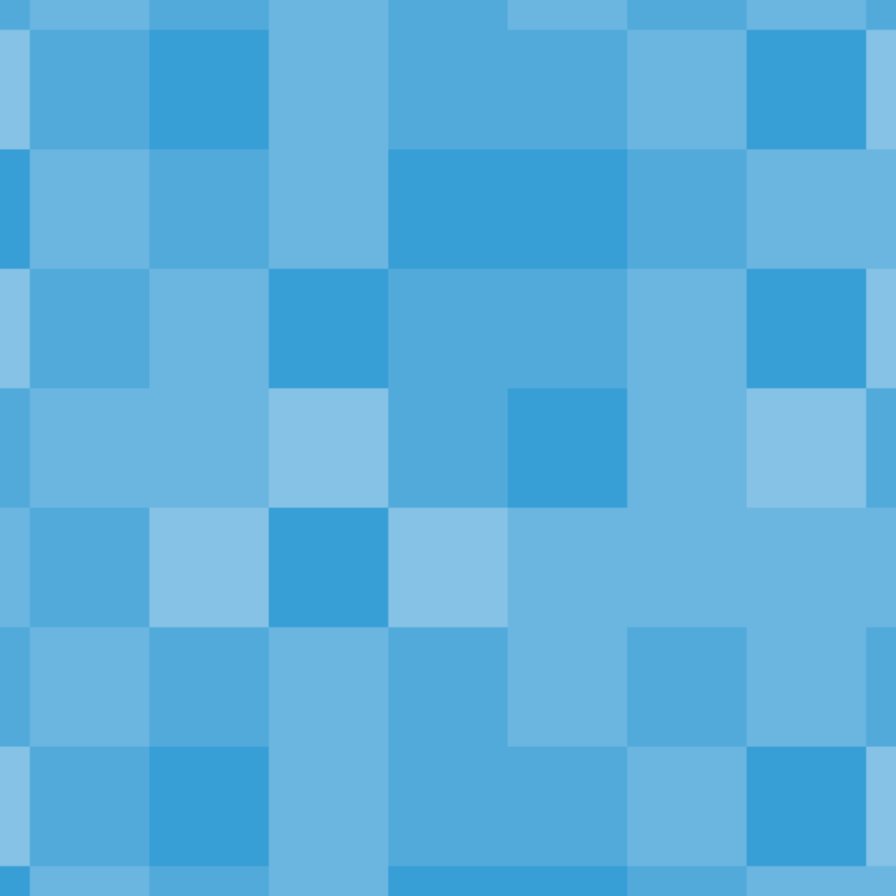
This pattern is drawn by a WebGL 2 fragment shader. Its source:

```glsl
#version 300 es
precision highp float;

#define CELLS 7.5        // squares across and down
#define OFFSET 0.75      // part of the first square that is cut off
#define ROW_PERIOD 6.0   // rows before the tones repeat
#define SWAP_CHANCE 0.28 // squares that break the light/dark alternation
#define JITTER 0.35      // randomness of the tone within its half
#define EDGE_SOFT 0.002  // edge blur, in canvas widths
#define DEEP_BLUE vec3(0.22, 0.62, 0.84)
#define PALE_BLUE vec3(0.52, 0.76, 0.90)
#define TONE_LIMITS vec3(0.168, 0.43, 0.773) // cumulative tone shares

uniform vec2 u_resolution;
out vec4 fragColor;

// Two independent random values per square
vec2 hash2(vec2 cell) {
    uvec2 q = uvec2(cell + 64.0) * 1664525u + 1013904223u;
    q.x += q.y * 1664525u;
    q.y += q.x * 1664525u;
    q ^= q >> 16u;
    q.x += q.y * 1664525u;
    q.y += q.x * 1664525u;
    q ^= q >> 16u;
    return vec2(q & 65535u) / 65536.0;
}

// Flat colour of one square
vec3 squareColor(vec2 cell) {
    cell.y = mod(cell.y, ROW_PERIOD);
    vec2 rnd = hash2(cell);
    float lightHalf = mod(cell.x + cell.y, 2.0);

    // Evenly spread rank, loosened by the hash
    float rank = fract(dot(cell, vec2(0.7549, 0.5698)) + JITTER * rnd.x);

    // The first row of each period is a plain two-tone alternation
    if (cell.y < 0.5) rank = 0.45;
    else if (rnd.y < SWAP_CHANCE) lightHalf = 1.0 - lightHalf;

    float level = 0.5 * (lightHalf + rank);
    float tone = dot(step(TONE_LIMITS, vec3(level)), vec3(1.0));
    return mix(DEEP_BLUE, PALE_BLUE, tone / 3.0);
}

void main() {
    // Grid coordinates, rows counted downwards
    vec2 uv = gl_FragCoord.xy / u_resolution;
    vec2 grid = vec2(uv.x, 1.0 - uv.y) * CELLS + OFFSET;

    // Blend the four nearest squares only close to their shared edges
    vec2 corner = floor(grid - 0.5);
    vec2 width = CELLS * max(vec2(EDGE_SOFT), 1.0 / u_resolution);
    vec2 blend = clamp((grid - corner - 1.0) / width + 0.5, 0.0, 1.0);

    vec3 color = vec3(0.0);
    for (int i = 0; i < 4; i++) {
        vec2 side = vec2(i & 1, i >> 1);
        vec2 weight = mix(1.0 - blend, blend, side);
        color += weight.x * weight.y * squareColor(corner + side);
    }
    fragColor = vec4(color, 1.0);
}
```
